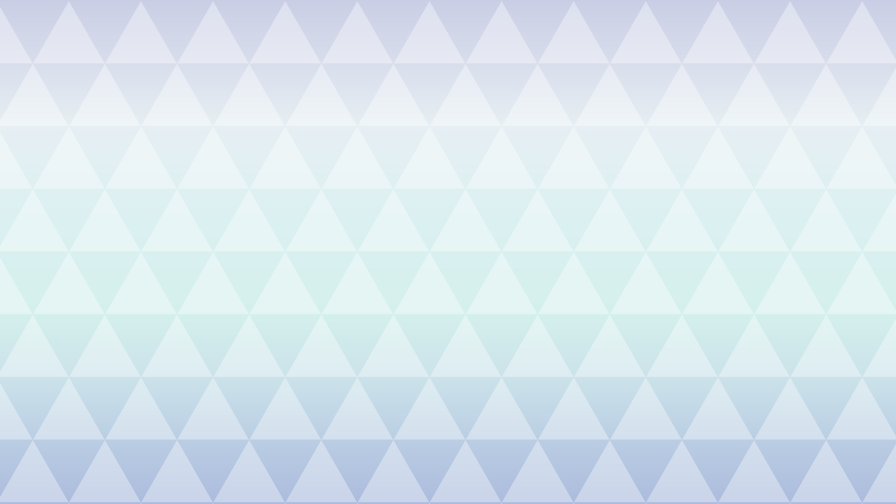
Write a WebGL 1 fragment shader that draws this background.

```glsl
precision highp float;
// Staggered rows of translucent white triangles over a soft pastel vertical gradient.

uniform vec2 u_resolution;

// Lengths are fractions of the canvas height.
#define PERIOD 0.1431      // triangle base width
#define ROW_HEIGHT 0.1244  // triangle height
#define TOP_MARGIN 0.0023  // bare strip above the first row
#define APEX_X 0.1366      // horizontal position of an apex in the first row
#define VEIL 0.36          // opacity of the white triangles

vec3 rgb(float r, float g, float b) {
  return vec3(r, g, b) / 255.0;
}

// Linear blend towards the next gradient stop.
vec3 blendStop(vec3 base, vec3 next, float start, float end, float depth) {
  return mix(base, next, clamp((depth - start) / (end - start), 0.0, 1.0));
}

// Lavender, off-white, mint, then periwinkle; depth runs from top to bottom.
vec3 pastelGradient(float depth) {
  vec3 c = rgb(201.0, 206.0, 229.0);
  c = blendStop(c, rgb(217.0, 222.0, 236.0), 0.00, 0.13, depth);
  c = blendStop(c, rgb(230.0, 239.0, 243.0), 0.13, 0.25, depth);
  c = blendStop(c, rgb(220.0, 240.0, 242.0), 0.25, 0.42, depth);
  c = blendStop(c, rgb(212.0, 240.0, 236.0), 0.42, 0.62, depth);
  c = blendStop(c, rgb(203.0, 226.0, 234.0), 0.62, 0.75, depth);
  c = blendStop(c, rgb(186.0, 205.0, 227.0), 0.75, 0.875, depth);
  return blendStop(c, rgb(172.0, 187.0, 221.0), 0.875, 1.0, depth);
}

// Antialiased coverage of the upward triangles.
float triangleCoverage(float x, float depth, float pixel) {
  float rows = (depth - TOP_MARGIN) / ROW_HEIGHT;
  float row = floor(rows);
  float fall = rows - row;

  // Every other row is shifted by half a triangle.
  float column = (x - APEX_X) / PERIOD + 0.5 * mod(row, 2.0);
  float fromAxis = abs(fract(column + 0.5) - 0.5);

  // Distances to the slanted sides and to the base.
  float slope = 0.5 * PERIOD / ROW_HEIGHT;
  float side = (0.5 * fall - fromAxis) * PERIOD / length(vec2(1.0, slope));
  float base = (1.0 - fall) * ROW_HEIGHT;
  float coverage = clamp(side / pixel + 0.5, 0.0, 1.0) * clamp(base / pixel, 0.0, 1.0);
  return coverage * step(0.0, row);
}

void main() {
  float pixel = 1.0 / u_resolution.y;
  vec2 p = gl_FragCoord.xy * pixel;
  float depth = 1.0 - p.y;

  vec3 color = pastelGradient(depth);
  color = mix(color, vec3(1.0), VEIL * triangleCoverage(p.x, depth, pixel));
  gl_FragColor = vec4(color, 1.0);
}
```
